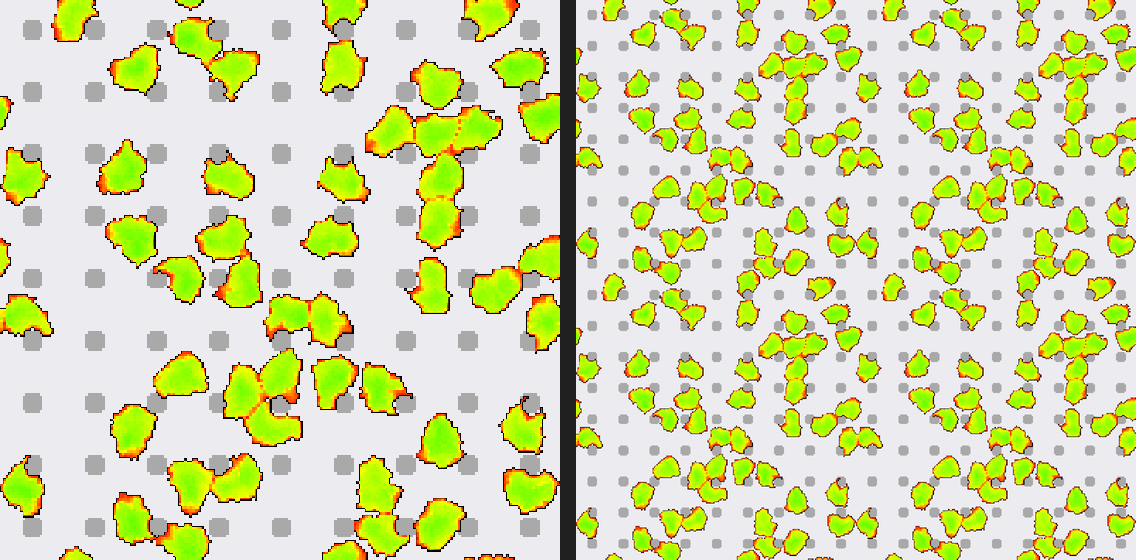
Left, the tile; right, the same tile 2 across and 2 down.
Give the GLSL for this pattern, as a three.js fragment shader.

```glsl
// Crawling cells on a coarse lattice among a regular array of round grey posts.
// Lobed blobs are scattered on a wrapping slot grid, split where they meet, and
// coloured by activity: green cores, yellow flanks, red rims and black outlines.
varying vec2 vUv;

const float LATTICE = 198.0;    // lattice sites across the canvas
const float POST_PITCH = 22.0;  // sites between posts, 9 posts across
const float SLOT_PITCH = 18.0;  // sites per scatter slot
const float SLOTS = 11.0;
const vec3 GROUND = vec3(0.92, 0.92, 0.941);
const vec3 POST = vec3(0.663);

float hash(vec2 p, float seed) {
  vec3 q = fract(vec3(p.xyx + seed * 7.31) * vec3(0.1031, 0.1030, 0.0973));
  q += dot(q, q.yzx + 33.33);
  return fract((q.x + q.y) * q.z);
}

// Value noise that wraps after a whole number of periods.
float noise(vec2 p, float period, float seed) {
  vec2 i = floor(p);
  vec2 f = fract(p);
  f = f * f * (3.0 - 2.0 * f);
  vec2 a = mod(i, period);
  vec2 b = mod(i + 1.0, period);
  return mix(mix(hash(a, seed), hash(vec2(b.x, a.y), seed), f.x),
             mix(hash(vec2(a.x, b.y), seed), hash(b, seed), f.x), f.y);
}

// Offset of a site from the middle of its post tile.
vec2 fromPost(vec2 site) {
  return mod(site, POST_PITCH) - 0.5 * POST_PITCH;
}

// Each row of slots holds four or five cells in a shuffled order.
bool occupied(vec2 slot) {
  float stride = 1.0 + floor(hash(vec2(slot.y, 3.0), 1.0) * 10.0);
  float shift = floor(hash(vec2(slot.y, 8.0), 2.0) * SLOTS);
  return mod(slot.x * stride + shift, SLOTS) < 3.5 + mod(slot.y, 2.0);
}

// Jittered centre, pushed away from the nearest post.
vec2 cellCentre(vec2 slot, vec2 id) {
  vec2 jitter = vec2(hash(id, 3.0), hash(id, 4.0)) - 0.5;
  vec2 c = (slot + 0.5 + 0.5 * jitter) * SLOT_PITCH;
  vec2 away = fromPost(c) + 0.01;
  return c + normalize(away) * max(0.0, 8.5 - length(away));
}

// Returns signed distance, distance to the next cell, red cap amount, cell seed.
vec4 cellField(vec2 site) {
  vec4 field = vec4(99.0, 99.0, 0.0, 0.0);
  vec2 home = floor(site / SLOT_PITCH);
  for (int y = -1; y <= 1; y++) {
    for (int x = -1; x <= 1; x++) {
      vec2 slot = home + vec2(float(x), float(y));
      vec2 id = mod(slot, SLOTS);
      if (!occupied(id)) continue;
      vec2 q = site - cellCentre(slot, id) + 0.001;
      float angle = atan(q.y, q.x);
      float turn = 6.2832 * hash(id, 5.0);
      float lobe = 1.0 - abs(sin(1.5 * (angle - turn)));
      float stretch = cos(2.0 * (angle - 6.2832 * hash(id, 6.0)));
      float radius = 9.0 * (0.86 + 0.25 * lobe + 0.13 * stretch);
      float d = length(q) - radius;
      float cap = lobe * (0.55 + 0.45 * cos(angle - turn));
      if (d < field.x) field = vec4(d, field.x, cap, hash(id, 7.0));
      else field.y = min(field.y, d);
    }
  }
  // Ragged rim, with bites taken out around the posts.
  float rough = 2.6 * (noise(site / 3.0, LATTICE / 3.0, 8.0) - 0.5)
              + 0.7 * (hash(mod(site, LATTICE), 9.0) - 0.5);
  field.xy += rough;
  vec2 postId = mod(floor(site / POST_PITCH), LATTICE / POST_PITCH);
  vec2 shift = 3.0 * (vec2(hash(postId, 10.0), hash(postId, 11.0)) - 0.5);
  field.x = max(field.x, 3.3 - length(fromPost(site) + shift));
  return field;
}

float vacant(vec2 site) {
  return step(0.0, cellField(site).x);
}

// Red at 0, yellow at one half, green at 1.
vec3 activityColour(float a) {
  return vec3(min(1.0, 2.0 - 2.0 * a), min(1.0, 2.0 * a), 0.0);
}

float activity(vec2 site, vec4 field) {
  float depth = -field.x;
  float patches = noise(site / 6.0, LATTICE / 6.0, 12.0) - 0.5;
  float grain = hash(mod(site, LATTICE), 13.0) - 0.5;
  float core = mix(0.56, 0.72, clamp(depth / 6.0, 0.0, 1.0))
             + 0.14 * patches + 0.05 * grain + 0.06 * (field.w - 0.5);
  float rimWidth = 0.5 + 1.7 * noise(site / 4.5, LATTICE / 4.5, 14.0) + 5.0 * field.z * field.z;
  float rim = smoothstep(0.0, rimWidth, depth);
  float seam = smoothstep(-0.3, 0.9, 0.5 * (field.y - field.x) + 0.4 * grain);
  return mix(0.07 + 0.08 * grain, core, min(rim, seam));
}

// Soft line of the given width on one side of a lattice site.
float sideLine(float t, float width) {
  return 1.0 - smoothstep(width - 0.1, width + 0.1, t);
}

void main() {
  vec2 p = vUv * LATTICE;
  vec2 site = floor(p);
  vec2 f = fract(p);
  vec2 toPost = fromPost(site);
  vec3 colour = mix(GROUND, POST, step(dot(toPost, toPost), 13.5));
  vec4 field = cellField(site);
  if (field.x < 0.0) {
    // Outline heavier on the right and lower sides.
    float line = vacant(site + vec2(1.0, 0.0)) * sideLine(1.0 - f.x, 0.45);
    line = max(line, vacant(site - vec2(0.0, 1.0)) * sideLine(f.y, 0.45));
    line = max(line, vacant(site - vec2(1.0, 0.0)) * sideLine(f.x, 0.25));
    line = max(line, vacant(site + vec2(0.0, 1.0)) * sideLine(1.0 - f.y, 0.25));
    colour = mix(activityColour(activity(site, field)), vec3(0.0), line);
  }
  gl_FragColor = vec4(colour, 1.0);
}
```
